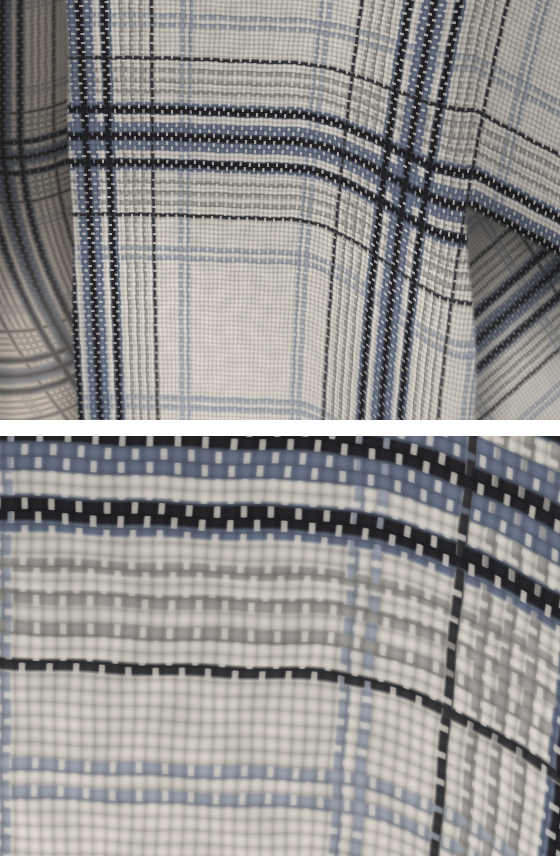
Top, the full canvas; bottom, a detail of the centre.
Write a Shadertoy shader that draws this texture.

```glsl
// Draped cotton plaid: navy, blue and black stripes on loose cream weave.
// One symmetric stripe formula serves warp and weft; three cloth panels bend it
// with their own coordinates and are layered with soft fold shading.

const vec3 CREAM = vec3(0.805, 0.783, 0.750);
const vec3 GREY = vec3(0.47, 0.46, 0.45);
const vec3 BLUE = vec3(0.40, 0.44, 0.52);
const vec3 PALE_BLUE = vec3(0.53, 0.565, 0.63);
const vec3 BLACK = vec3(0.145, 0.145, 0.16);

float stripe(float dist, float halfWidth, float blur) {
    return 1.0 - smoothstep(halfWidth - blur, halfWidth + blur, abs(dist));
}

// Yarn colour across one repeat, mirrored about the wide band at s = 0
vec3 yarn(float s, float blur) {
    float f = abs(fract(s + 0.5) - 0.5);
    float rows = smoothstep(-0.3, 0.6, sin(f * 226.0));
    vec3 c = mix(CREAM, GREY, 0.6 * rows * stripe(f - 0.14, 0.042, blur));
    c = mix(c, PALE_BLUE, 0.8 * stripe(abs(f - 0.305) - 0.012, 0.006, blur));
    c = mix(c, BLACK, 0.9 * stripe(f - 0.205, 0.0052, blur));
    c = mix(c, BLUE, stripe(f, 0.090, blur));
    c = mix(c, CREAM, stripe(f - 0.047, 0.010, blur));
    c = mix(c, BLACK, stripe(f - 0.070, 0.0100, blur));
    return mix(c, BLACK, stripe(f, 0.0105, blur));
}

// Plain weave: dark yarn covers, and the crossing yarn surfaces in thin ticks
vec3 plaid(vec2 uv, vec2 threads, float soft) {
    uv += 0.0008 * sin(uv.yx * vec2(67.0, 53.0) + 2.0 * sin(uv * 29.0));
    vec2 blur = fwidth(uv) * 0.8 + 0.0015 + 0.009 * soft;
    vec3 warp = yarn(uv.x, blur.x);
    vec3 weft = yarn(uv.y, blur.y);
    vec3 c = min(warp, weft);

    vec2 phase = uv * threads * 3.14159;
    vec2 wave = sin(phase);
    vec2 density = fwidth(uv * threads);
    float detail = (1.0 - soft) * (1.0 - smoothstep(0.4, 0.9, max(density.x, density.y)));
    vec2 ridge = smoothstep(0.5, 0.95, abs(wave));
    float over = wave.x * wave.y;
    c = mix(c, warp, 0.8 * detail * ridge.x * smoothstep(0.05, 0.4, over));
    c = mix(c, weft, 0.8 * detail * ridge.y * smoothstep(0.05, 0.4, -over));

    // Open gaps between yarns, and uneven yarn thickness
    float gaps = 0.5 * (abs(wave.x) + abs(wave.y)) - 0.64;
    float slub = sin(phase.x * 0.37 + 2.0 * sin(phase.y * 0.11))
               + sin(phase.y * 0.43 + 2.0 * sin(phase.x * 0.13));
    return c * (1.0 + (0.30 * gaps + 0.015 * slub) * detail);
}

void mainImage(out vec4 fragColor, in vec2 fragCoord) {
    // x from the left and d down from the top, in canvas heights
    float x = fragCoord.x / iResolution.y;
    float d = 1.0 - fragCoord.y / iResolution.y;
    float pixel = 1.0 / iResolution.y;

    // Front panel: bands lean together downwards, weft sags to the right
    float leftBand = 0.187 + 0.052 * d;
    float rightBand = 1.036 - 0.19 * d + 0.06 * d * d;
    float sag = (0.05 + 0.19 * d) * smoothstep(0.69, 1.11, x)
              + 0.03 * (x - 0.3) * smoothstep(0.2, 0.6, x)
              + 0.40 * max(x - 1.13, 0.0);
    vec2 frontUV = vec2((x - leftBand) / (rightBand - leftBand), (d - 0.324 - sag) / 0.91);
    vec3 color = plaid(frontUV, vec2(70.0, 84.0), 0.4 * smoothstep(0.55, 1.0, d));
    float frontLight = 0.90 + 0.08 * smoothstep(0.3, 0.8, d)
                     + 0.02 * sin(x * 9.0 - d * 2.0 + sin(d * 5.0));
    frontLight *= 0.88 + 0.12 * smoothstep(0.14, 0.26, x);
    frontLight *= 1.0 - 0.10 * smoothstep(1.0, 1.15, x);
    color *= frontLight;

    // Right fold: weft runs diagonally below a shadowed crease
    float crease = 0.50 + 0.55 * (x - 1.13);
    float foldEdge = 1.122 + 0.012 * sin(d * 9.0);
    float slant = d - 0.816 + 0.89 * (x - 1.13);
    vec2 rightUV = vec2((x - 0.6 * d - 0.35) / 0.7, slant / 0.95);
    vec3 rightCloth = mix(plaid(rightUV, vec2(66.0, 84.0), 0.5), GREY, 0.15);
    float rightLight = mix(0.58, 0.95, smoothstep(0.0, 0.36, d - crease));
    rightLight *= 0.76 + 0.24 * smoothstep(0.0, 0.10, x - foldEdge);
    float rightMask = smoothstep(-0.004 - pixel, 0.004 + pixel, x - foldEdge)
                    * smoothstep(-0.012, 0.012, d - crease);
    float creaseShade = exp(-abs(d - crease) * 22.0) * smoothstep(1.10, 1.18, x);
    color = mix(color, rightCloth * rightLight, rightMask) * (1.0 - 0.25 * creaseShade);

    // Left fold: a dim panel whose band curves in under the front edge
    float leftEdge = 0.157 + 0.025 * d + 0.004 * sin(d * 14.0);
    float fall = max(d - 0.3, 0.0);
    vec2 leftUV = vec2((x - 0.005 - 0.57 * fall * fall) / 0.6,
                       (d - 0.375 + 1.6 * x * (x - 0.05)) / 0.52);
    float haze = smoothstep(0.45, 0.9, d);
    vec3 leftCloth = plaid(leftUV, vec2(56.0, 50.0), 0.6 + 0.4 * haze);
    leftCloth = mix(leftCloth, mix(GREY, CREAM, haze), 0.2 + 0.2 * haze);
    float leftLight = mix(0.62, 0.92, smoothstep(0.45, 0.85, d));
    leftLight *= 0.80 + 0.20 * smoothstep(0.0, 0.07, leftEdge - x);
    leftLight *= 0.88 + 0.12 * smoothstep(0.0, 0.05, x);
    float leftMask = smoothstep(-0.004 - pixel, 0.004 + pixel, leftEdge - x);
    color = mix(color, leftCloth * leftLight * vec3(1.02, 0.99, 0.96), leftMask);

    fragColor = vec4(clamp(color, 0.0, 1.0), 1.0);
}
```
